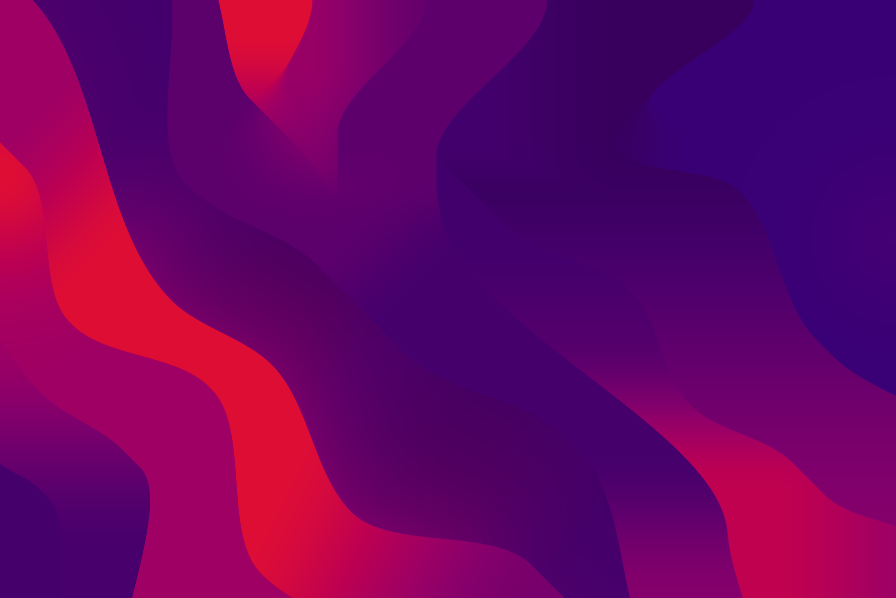
Reproduce this background procedurally as a Shadertoy shader.

```glsl
// Flowing diagonal ribbons in violet, magenta and red with soft inner gradients.

#define ASPECT 1.5        // layout width in units of the height
#define EDGE_WIDTH 0.9    // half width of a smoothed edge, in pixels
#define BASE_BLUE 0.425   // blue level of the cool colours
#define VIOLET 0.27       // heat levels: roughly the red channel
#define PLUM 0.36
#define MAGENTA 0.62
#define SCARLET 0.87

// Wavy edge: a start offset plus four smooth bends.
float wave(float t, float start, vec4 from, vec4 to, vec4 rise) {
    return start + dot(rise, smoothstep(from, to, vec4(t)));
}

// Edge with a single bend.
float bend(float t, float start, float from, float to, float rise) {
    return start + rise * smoothstep(from, to, t);
}

// Coverage of the side where d is positive.
float side(float d, float softness) {
    float w = EDGE_WIDTH / iResolution.y + softness;
    return smoothstep(-w, w, d);
}

float glow(vec2 p, vec2 center, float radius) {
    vec2 d = (p - center) / radius;
    return exp(-dot(d, d));
}

// Colour ramp from violet through magenta to scarlet.
vec3 heatColor(float heat, float blueShift) {
    float warm = max(heat - 0.45, 0.0);
    float green = 0.4 * max(heat - 0.74, 0.0);
    return vec3(heat, green, BASE_BLUE + blueShift - 1.25 * warm * warm);
}

void mainImage(out vec4 fragColor, in vec2 fragCoord) {
    // p runs down from the top left; t follows the flow, s crosses it
    vec2 uv = fragCoord / iResolution.xy;
    vec2 p = vec2(uv.x * ASPECT, 1.0 - uv.y);
    float t = p.x + p.y, s = p.x - p.y;

    // Lower left corner; layer = (heat, blue shift)
    vec2 layer = vec2(VIOLET, 0.0);
    float edge = s - bend(t, -0.777, 0.76, 0.88, 0.025) - bend(t, 0.0, 0.908, 1.27, -0.273);
    float heat = mix(MAGENTA, 0.28, smoothstep(0.55, 0.93, p.y));
    layer = mix(layer, vec2(heat, 0.0), side(edge, 0.0));

    // Magenta ribbon with a glow at the left border
    edge = s - wave(t, -0.572, vec4(0.58, 0.73, 1.016, 8.0),
                    vec4(0.71, 0.957, 1.406, 9.0), vec4(-0.016, 0.041, -0.43, 0.0));
    heat = MAGENTA + 0.25 * glow(p, vec2(0.0, 0.29), 0.17);
    layer = mix(layer, vec2(heat, 0.0), side(edge, 0.0));

    // Scarlet ribbon
    edge = s - wave(t, -0.238, vec4(0.32, 0.664, 1.006, 1.4),
                    vec4(0.654, 0.996, 1.396, 1.65), vec4(-0.184, 0.125, -0.225, 0.04));
    heat = mix(MAGENTA, SCARLET, smoothstep(0.22, 0.62, t))
         - 0.4 * smoothstep(0.85, 1.4, p.x + 0.5 * p.y);
    layer = mix(layer, vec2(heat, 0.0), side(edge, 0.0));

    // Dark ribbon, warm along its left edge
    edge = s - wave(t, 0.055, vec4(0.04, 0.79, 1.065, 1.445),
                    vec4(0.79, 1.065, 1.445, 1.835), vec4(-0.27, 0.06, -0.113, 0.213));
    float warmth = smoothstep(0.4, 0.7, t) * (1.0 - smoothstep(1.5, 1.9, t));
    heat = 0.25 + (0.05 + 0.16 * warmth) * exp(-5.0 * max(edge, 0.0));
    float shade = -0.05 * max(glow(p, vec2(0.78, 0.74), 0.22), glow(p, vec2(0.5, 0.47), 0.2));
    layer = mix(layer, vec2(heat, shade), side(edge, 0.0));

    // Plum ribbon through the middle
    edge = s - wave(t, 0.342, vec4(0.176, 0.635, 1.27, 1.72),
                    vec4(0.615, 0.977, 1.68, 2.266), vec4(-0.338, 0.084, 0.129, -0.244));
    heat = PLUM - 0.09 * smoothstep(0.95, 1.2, t) + 0.25 * smoothstep(0.75, 1.0, p.y);
    layer = mix(layer, vec2(heat, 0.0), side(edge, 0.0));

    // Three folds at the top, melting away downwards
    edge = s - bend(t, 0.4, 0.264, 0.586, -0.147) - bend(t, 0.0, 0.74, 1.09, -0.068);
    float fade = 1.0 - smoothstep(0.05, 0.36, p.y);
    layer = mix(layer, vec2(SCARLET, 0.0), side(edge, 0.0) * fade);

    edge = p.x - bend(p.y, 0.523, 0.0, 0.195, -0.07);
    fade = 1.0 - smoothstep(0.22, 0.38, p.y);
    heat = 0.6 - 0.2 * smoothstep(0.5, 0.72, p.x) - 0.1 * smoothstep(0.1, 0.3, p.y);
    layer = mix(layer, vec2(heat, 0.0), side(edge, 0.1 * smoothstep(0.1, 0.25, p.y)) * fade);

    edge = p.x - bend(p.y, 0.713, 0.0, 0.225, -0.148);
    fade = 1.0 - smoothstep(0.25, 0.4, p.y);
    layer = mix(layer, vec2(PLUM + 0.01, 0.0), side(edge, 0.0) * fade);

    // Violet ribbon heating up towards the lower right
    edge = p.x - wave(p.y, 0.916, vec4(0.0, 0.293, 0.361, 0.88),
                      vec4(0.264, 0.469, 0.898, 1.094), vec4(-0.186, 0.023, 0.465, 0.043));
    float rightPart = side(edge, 0.0);
    heat = 0.26 + 0.07 * smoothstep(0.4, 0.6, p.y) + 0.42 * smoothstep(0.56, 0.82, p.y)
         - 0.15 * smoothstep(1.3, 1.55, p.x);
    layer = mix(layer, vec2(heat, 0.0), rightPart);

    // Dark hollow that turns into a plum slope
    edge = s - wave(t, 0.469, vec4(1.23, 1.553, 1.836, 2.207),
                    vec4(1.533, 1.826, 2.1, 2.5), vec4(0.098, -0.088, 0.074, 0.107));
    fade = max(smoothstep(0.24, 0.34, p.y), smoothstep(0.78, 1.05, p.x));
    heat = 0.22 + 0.3 * smoothstep(0.25, 0.9, p.y);
    shade = -0.065 * (1.0 - smoothstep(0.2, 0.5, p.y));
    layer = mix(layer, vec2(heat, shade), side(edge, 0.0) * rightPart * fade);

    // Blue violet field at the upper right
    edge = s - wave(t, 0.781, vec4(1.28, 1.5625, 1.99, 8.0),
                    vec4(1.5625, 1.934, 2.305, 9.0), vec4(0.137, -0.119, 0.068, 0.0));
    float hollowEdge = p.x - bend(p.y, 1.262, 0.0, 0.186, -0.182);
    fade = side(hollowEdge, 0.08 * smoothstep(0.15, 0.24, p.y));
    heat = 0.225 + 0.04 * glow(p, vec2(1.5, 0.4), 0.13);
    layer = mix(layer, vec2(heat, 0.035), side(edge, 0.0) * fade);

    fragColor = vec4(heatColor(layer.x, layer.y), 1.0);
}
```
